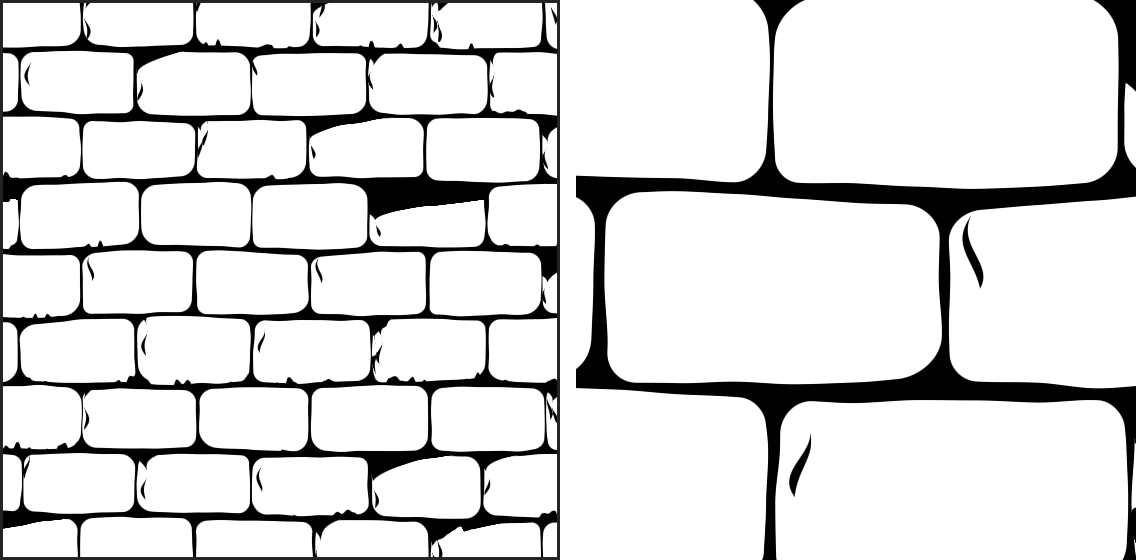
Left: the whole. Right: its middle third, enlarged.
A Shadertoy shader for this pattern:

```glsl
// Ink-drawn wall of white bricks in running bond, with uneven black mortar.
// Each brick is a rounded box whose four edges wander by hash and noise;
// the union of neighbouring bricks leaves the mortar, then chips and a frame.

const vec2 PITCH = vec2(0.207, 0.1196);   // brick spacing across and up
const float FIRST_BED = 0.0755;           // height of the lowest mortar bed

float hash(vec2 p) {
    vec3 q = fract(p.xyx * vec3(0.1031, 0.1030, 0.0973));
    q += dot(q, q.yzx + 33.33);
    return fract((q.x + q.y) * q.z);
}

// Smooth value noise along a line, 0 to 1
float noise(float x, float seed) {
    float i = floor(x), f = x - i;
    f = f * f * (3.0 - 2.0 * f);
    return mix(hash(vec2(i, seed)), hash(vec2(i + 1.0, seed)), f);
}

// Alternate courses shift by half a brick
float courseShift(float row) {
    return mod(row, 2.0) < 0.5 ? 0.686 : 0.193;
}

float jointX(float row, float col) {
    float jitter = hash(vec2(col + 17.0, row * 3.0 + 5.0)) - 0.5;
    return PITCH.x * (col + courseShift(row)) + 0.012 * jitter;
}

float bedY(float row, float x) {
    return FIRST_BED + PITCH.y * (row - 1.0)
         + 0.012 * (noise(x * 3.5 + 8.0, row + 40.0) - 0.5);
}

// Half the mortar width along a bed: tilted, bowed and slightly rough
float bedGap(float x, float u, float seed) {
    float width = 0.0052 + 0.004 * (hash(vec2(seed, 1.0)) - 0.5);
    float tilt = 0.006 * (hash(vec2(seed, 2.0)) - 0.5) * u;
    float rough = 0.003 * (noise(x * 28.0, seed) - 0.5);
    return width + tilt + rough + 0.003 * (u * u - 0.33);
}

// Half the mortar width along an upright joint, thinnest at mid height
float uprightGap(float y, float v, float seed) {
    float width = 0.0023 + 0.0025 * (hash(vec2(seed, 3.0)) - 0.5);
    return width + 0.002 * v * v + 0.003 * (noise(y * 30.0, seed) - 0.5);
}

// Signed distance to one brick, negative inside
float brick(vec2 p, float row, float col) {
    float seed = floor(hash(vec2(col + 31.0, row + 7.0)) * 900.0);
    float left = jointX(row, col), right = jointX(row, col + 1.0);
    float low = bedY(row, p.x), high = bedY(row + 1.0, p.x);
    float u = clamp(2.0 * (p.x - left) / (right - left) - 1.0, -1.0, 1.0);
    float v = clamp(2.0 * (p.y - low) / (high - low) - 1.0, -1.0, 1.0);

    left += uprightGap(p.y, v, seed + 11.0);
    right -= uprightGap(p.y, v, seed + 23.0);
    low += bedGap(p.x, u, seed + 37.0);
    high -= bedGap(p.x, u, seed + 53.0);

    // Ragged chips along part of some lower edges
    float worn = step(0.5, hash(vec2(seed, 4.0)))
               * smoothstep(0.4, 0.7, noise(p.x * 16.0, seed + 71.0));
    low += 0.011 * worn * smoothstep(0.45, 1.0, noise(p.x * 95.0, seed + 83.0));

    vec2 centre = 0.5 * vec2(left + right, low + high);
    vec2 halfSize = 0.5 * vec2(right - left, high - low);
    float corner = mix(0.013, 0.027, hash(vec2(seed + step(0.0, u), 5.0 + step(0.0, v))));
    vec2 q = abs(p - centre) - halfSize + corner;
    float d = length(max(q, 0.0)) + min(max(q.x, q.y), 0.0) - corner;

    // Curved ink slivers beside the left edge, most often in the top course
    float chance = row > 7.5 ? 0.9 : 0.24;
    for (float k = 0.0; k < 2.0; k++) {
        if (hash(vec2(seed + k, 6.0)) < chance) {
            float size = mix(0.009, 0.022, hash(vec2(seed + k, 7.0)));
            vec2 s = p - vec2(left + 0.005 + 0.009 * k,
                              low + mix(0.025, 0.09, hash(vec2(seed + k, 8.0))));
            s.x += 0.004 * sin(s.y * 110.0 + seed);
            float t = s.y / size;
            d = max(d, 0.0028 * (1.0 - t * t) * (1.0 - 0.5 * t) - abs(s.x));
        }
    }
    return d;
}

void mainImage(out vec4 fragColor, in vec2 fragCoord) {
    vec2 p = fragCoord / iResolution.xy;
    float pixel = 1.0 / iResolution.y;

    // Union of the bricks around this point
    float row = floor((p.y - FIRST_BED) / PITCH.y) + 1.0;
    float d = 1.0;
    for (float j = -1.0; j <= 1.0; j++) {
        float r = row + j;
        float col = floor(p.x / PITCH.x - courseShift(r));
        for (float i = -1.0; i <= 1.0; i++) d = min(d, brick(p, r, col + i));
    }
    float soft = clamp(fwidth(d), pixel, 3.0 * pixel);
    vec3 color = mix(vec3(1.0), vec3(0.005), smoothstep(-0.6, 0.6, d / soft));

    // Thin charcoal frame
    vec2 rim = min(p, 1.0 - p);
    float frame = smoothstep(-0.5, 0.5, (0.0052 - min(rim.x, rim.y)) / pixel);
    color = mix(color, vec3(0.15, 0.13, 0.14), frame);
    fragColor = vec4(color, 1.0);
}
```
